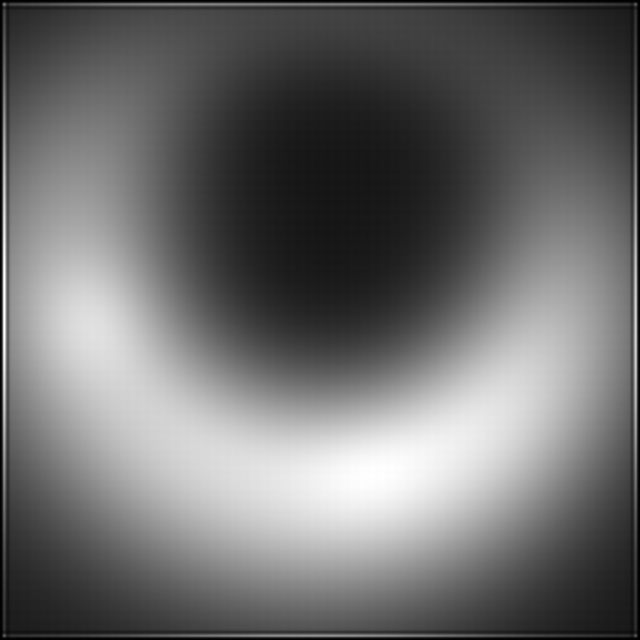
Reproduce this background procedurally as a Shadertoy shader.

```glsl
// A soft grey crescent of light wrapped around a dark oval, in a thin ringing frame.
// The light is a polar ridge: its radius, width and brightness are low harmonics of
// the angle. Two small glows are added, then damped ripples darken the border.

#define HOLE_CENTER vec2(0.508, 0.675)
#define BASE_GREY 0.085
#define LEFT_GLOW vec3(0.137, 0.500, 0.13)
#define LOWER_GLOW vec3(0.570, 0.262, 0.06)
#define GLOW_SIZE 0.10
#define FRAME_LINE 0.0068
#define FRAME_GAIN 0.90
#define FRAME_DIP 0.36
#define GRAIN 0.005

const float TAU = 6.2831853;

float bell(float x, float width) {
    float t = x / width;
    return exp(-t * t);
}

// Crescent: separate falloffs on the inner and outer side of the ridge
float crescent(vec2 p) {
    float angle = atan(p.y, p.x);
    float c = cos(angle), s = sin(angle);
    float c2 = cos(2.0 * angle), s2 = sin(2.0 * angle);
    float c3 = cos(3.0 * angle), s3 = sin(3.0 * angle);

    float ridge = 0.373 - 0.057 * s - 0.005 * c + 0.006 * c2;
    float level = 0.48 - 0.354 * s - 0.041 * c - 0.025 * c2
                - 0.035 * s2 - 0.034 * c3 - 0.025 * s3;
    float innerWidth = 0.15 - 0.02 * s - 0.009 * c + 0.0105 * c2;
    float outerWidth = 0.185 - 0.025 * s - 0.015 * c;

    float offset = length(p) - ridge;
    return level * bell(offset, offset < 0.0 ? innerWidth : outerWidth);
}

// Glow given as position and strength
float glow(vec2 uv, vec3 spot) {
    return spot.z * bell(length(uv - spot.xy), GLOW_SIZE);
}

// Border profile: black rim, bright line, then a weak dark line
float frameRipple(float d) {
    float rim = smoothstep(0.001, 0.006, d);
    float brightLine = FRAME_GAIN * bell(d - FRAME_LINE, 0.0022);
    float darkLine = FRAME_DIP * bell(d - 1.85 * FRAME_LINE, 0.0025);
    return rim * (1.0 + brightLine - darkLine);
}

void mainImage(out vec4 fragColor, in vec2 fragCoord) {
    vec2 uv = fragCoord / iResolution.xy;

    float grey = BASE_GREY + crescent(uv - HOLE_CENTER);
    grey += glow(uv, LEFT_GLOW) + glow(uv, LOWER_GLOW);

    // Faint woven ripple along both axes
    vec2 weave = sin(uv * TAU * 64.0);
    grey += 0.5 * GRAIN * (weave.x + weave.y);

    // Frame along both axes
    vec2 edge = min(uv, 1.0 - uv);
    grey *= frameRipple(edge.x) * frameRipple(edge.y);

    fragColor = vec4(vec3(clamp(grey, 0.0, 1.0)), 1.0);
}
```
